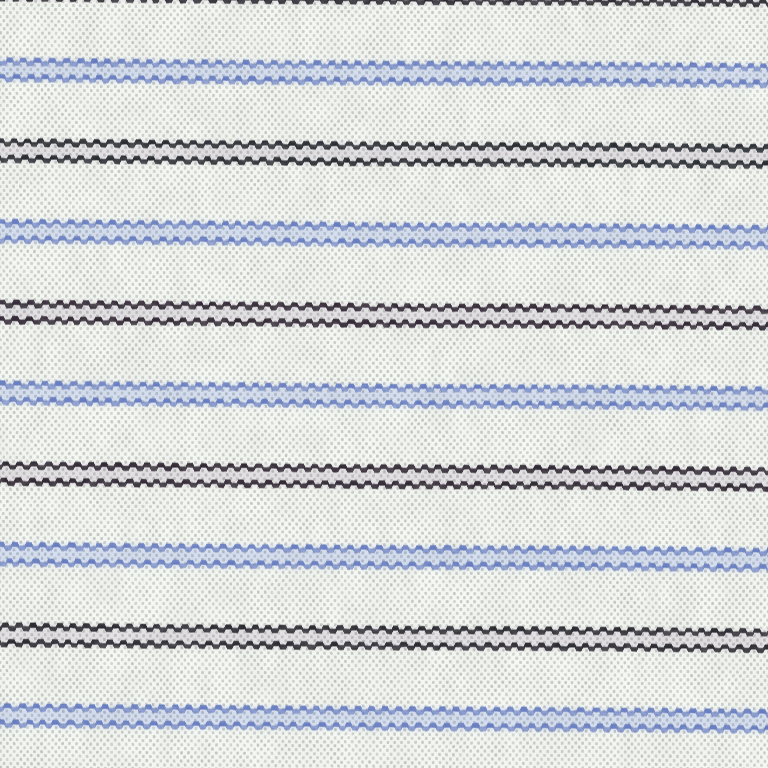
This texture is drawn by a three.js fragment shader. Its source:

```glsl
// Woven shirting: paired pinstripes, alternately blue and near-black, on a white ground.
// Each stripe is two zigzag threads stepping over the warp; the ground is a staggered
// lattice of small grey gaps. A slight tilt, wander and uneven dye make it look like cloth.

varying vec2 vUv;

const float TAU = 6.2831853;

// Layout, in canvas units
const float STRIPE_PITCH = 0.1051;   // from one pair to the next
const float FIRST_STRIPE = 0.0677;   // height of the lowest pair at the left edge
const float PAIR_HALF_GAP = 0.0106;  // pair centre to each thread
const float TILT = 0.0068;           // drop from left to right
const float WANDER = 0.0014;         // slow bending of the weft
const float PICK = STRIPE_PITCH / 20.0;  // height of one weft row
const float WARP_COUNT = 110.0;      // ground dots across
const float ZIGZAG_COUNT = 55.0;     // thread steps across

// Thread shape
const float THREAD_HALF_WIDTH = 0.0031;
const float STEP_HEIGHT = 0.0023;
const float EDGE = 0.0013;
const float HALO_WIDTH = 0.0150;

// Colours
const vec3 CLOTH = vec3(0.950, 0.960, 0.940);
const vec3 GAP = vec3(0.785, 0.805, 0.785);
const vec3 BLUE = vec3(0.390, 0.475, 0.745);
const vec3 DARK = vec3(0.195, 0.170, 0.210);
const vec3 DARK_WARM = vec3(0.035, -0.010, 0.015);

float hash(vec2 p) {
  return fract(sin(dot(p, vec2(127.1, 311.7))) * 43758.5453);
}

float noise(vec2 p) {
  vec2 i = floor(p);
  vec2 f = fract(p);
  f = f * f * (3.0 - 2.0 * f);
  return mix(mix(hash(i), hash(i + vec2(1.0, 0.0)), f.x),
             mix(hash(i + vec2(0.0, 1.0)), hash(i + vec2(1.0, 1.0)), f.x), f.y);
}

// White ground with grey gaps where warp and weft cross
vec3 weave(vec2 p) {
  vec2 threads = vec2(p.x * WARP_COUNT, p.y / PICK);
  threads += 0.22 * (vec2(noise(threads * 0.4), noise(threads * 0.4 + 31.0)) - 0.5);
  float lattice = cos(TAU * threads.x) * cos(0.5 * TAU * threads.y);
  float gap = smoothstep(-0.15, 0.85, lattice);
  gap *= 0.75 + 0.5 * noise(threads * vec2(1.0, 0.5) + 7.0);
  float shade = 0.985 + 0.03 * noise(p * vec2(60.0, 35.0));
  return mix(CLOTH, GAP, gap) * shade;
}

// Coverage of one stepped thread; y is measured from its centre line
float zigzagThread(float x, float y, float seed, float teeth) {
  float u = x * ZIGZAG_COUNT + hash(vec2(seed, 4.0));
  u += 0.25 * (noise(vec2(x * 28.0, seed)) - 0.5);
  float stepWave = clamp(2.4 * sin(TAU * u), -1.0, 1.0);
  float width = THREAD_HALF_WIDTH * (0.88 + 0.24 * noise(vec2(x * 90.0, seed + 9.0)));
  float cover = 1.0 - smoothstep(width - EDGE, width + EDGE, abs(y - STEP_HEIGHT * stepWave));
  // Lower dashes sink under the warp and look paler
  return cover * (1.0 - teeth * (0.5 - 0.5 * stepWave));
}

void main() {
  // Cloth coordinates with tilt and wander
  vec2 p = vUv;
  p.y += TILT * p.x + WANDER * (noise(vec2(p.x * 4.0, p.y * 3.0)) - 0.5);

  // Nearest stripe: even ones are blue, odd ones dark
  float index = floor((p.y - FIRST_STRIPE) / STRIPE_PITCH + 0.5);
  float y = p.y - FIRST_STRIPE - index * STRIPE_PITCH;
  float isDark = mod(index, 2.0);
  vec3 dye = mix(BLUE, DARK + DARK_WARM * (2.0 * hash(vec2(index, 2.0)) - 1.0), isDark);

  vec3 color = weave(p);

  // Faint dye tint in and around the pair
  float halo = exp(-pow(y / HALO_WIDTH, 4.0));
  vec3 tint = mix(vec3(0.87, 0.90, 0.99), vec3(0.93, 0.91, 0.94), isDark);
  color *= mix(vec3(1.0), tint, halo);

  // Two threads per stripe
  float ink = 0.0;
  for (int i = 0; i < 2; i++) {
    float side = 2.0 * float(i) - 1.0;
    float seed = index * 2.0 + float(i) + 11.0;
    ink = max(ink, zigzagThread(p.x, y - side * PAIR_HALF_GAP, seed, mix(0.30, 0.08, isDark)));
  }

  // Uneven dye along the threads
  float wear = noise(vec2(p.x * 110.0, p.y / PICK));
  ink *= mix(0.80, 0.86, isDark) + 0.18 * wear;
  color = mix(color, dye, clamp(ink, 0.0, 1.0));

  gl_FragColor = vec4(color, 1.0);
}
```
